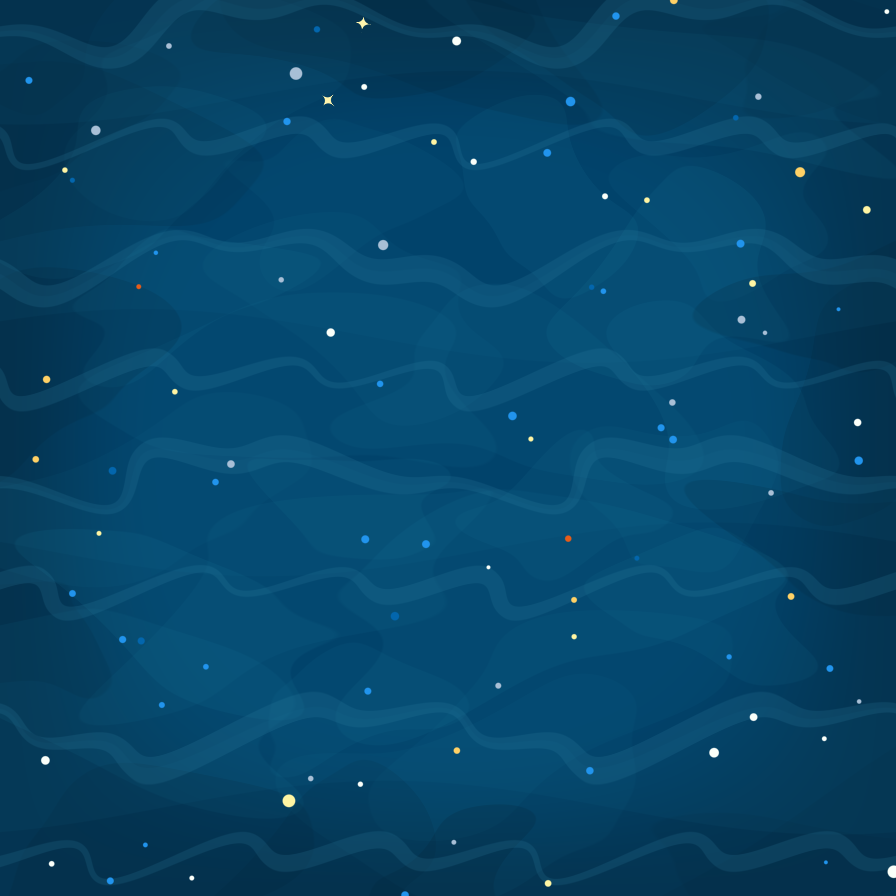
Give the GLSL for this background, as a WebGL 1 fragment shader.

```glsl
precision highp float;
// Deep blue layered waves with translucent blobs, light ribbons and scattered coloured dots.
uniform vec2 u_resolution;

float hash(float n) {
    return fract(sin(n * 12.9898) * 43758.5);
}

vec2 hash2(float n) {
    return vec2(hash(n), hash(n + 57.3));
}

// Coverage of a shape from its signed distance, smoothed over one pixel.
float cover(float d) {
    float px = 0.8 / min(u_resolution.x, u_resolution.y);
    return 1.0 - smoothstep(-px, px, d);
}

// Wave height: kind 0 is choppy, kind 1 is a broad swell.
float wave(float t, float kind) {
    float choppy = 0.3 * sin(t) + 0.25 * sin(2.0 * t + 1.0) + 0.6 * sin(3.0 * t + 2.0);
    float swell = 0.75 * sin(t) + 0.2 * sin(2.0 * t + 0.6) + 0.33 * sin(3.0 * t + 1.0);
    return mix(0.026 * choppy, 0.036 * swell, kind);
}

// Wobbly rotated ellipse.
float blobDistance(vec2 p, vec2 size, float seed) {
    float a = 0.8 * (hash(seed) - 0.5);
    vec2 q = mat2(cos(a), sin(a), -sin(a), cos(a)) * p / size;
    q += 0.28 * sin(q.yx * 2.7 + 6.28 * hash2(seed + 3.0));
    q += 0.08 * sin(q.yx * 5.0 + 6.28 * hash2(seed + 7.0));
    return (length(q) - 1.0) * size.y;
}

vec3 dotColor(float h) {
    if (h < 0.28) return vec3(0.13, 0.58, 0.93);
    if (h < 0.36) return vec3(0.01, 0.40, 0.68);
    if (h < 0.54) return vec3(0.98, 1.0, 0.98);
    if (h < 0.72) return vec3(0.66, 0.75, 0.84);
    if (h < 0.85) return vec3(1.0, 0.96, 0.64);
    if (h < 0.96) return vec3(1.0, 0.82, 0.40);
    return vec3(0.90, 0.36, 0.10);
}

void main() {
    vec2 p = gl_FragCoord.xy / u_resolution;

    // Base gradient, darker towards the borders
    float inner = 16.0 * p.x * (1.0 - p.x) * p.y * (1.0 - p.y);
    vec3 color = mix(vec3(0.015, 0.205, 0.32), vec3(0.005, 0.262, 0.42),
                     smoothstep(0.0, 0.6, inner));

    // Light blobs in the middle, dark ones along the border
    for (int i = 0; i < 42; i++) {
        float n = float(i);
        float dark = step(24.0, n);
        vec2 size = mix(vec2(0.09, 0.05), vec2(0.24, 0.12), hash2(n + 11.0));
        vec2 spot = fract(n * vec2(0.7549, 0.5698) + 0.3) - 0.5;
        vec2 rim = spot * 0.48 / max(max(abs(spot.x), abs(spot.y)), 0.01);
        vec2 center = 0.5 + mix(spot * 0.8, rim, dark);
        vec3 tint = mix(vec3(0.10, 0.50, 0.63), vec3(0.01, 0.13, 0.21), dark);
        float alpha = mix(0.10, 0.17, dark) * (0.6 + 0.6 * hash(n + 31.0));
        color = mix(color, tint, alpha * cover(blobDistance(p - center, size, n)));
    }

    // Leaning wave ribbons, repeating twice across the canvas
    for (int i = 0; i < 8; i++) {
        float n = float(i);
        float kind = mod(n, 2.0);
        float level = 0.045 + 0.133 * n + 0.04 * exp(-(n - 2.4) * (n - 2.4));
        float y = p.y - level;
        float lean = kind < 0.5 ? 1.1 : 1.3 * sin(n * 1.7 + 0.5);
        float t = 12.566 * (p.x - lean * y + hash(n + 5.0));
        float h = wave(t, kind);
        float slope = 12.566 * (wave(t + 0.01, kind) - h) / 0.01;
        float d = (y - h) / length(vec2(slope, 1.0 + lean * slope));
        float width = mix(0.0065, 0.010, kind) * (1.0 + 0.5 * sin(t + 2.0 * n));

        // Faint water body hanging below the swells
        float depth = 0.085 + 0.03 * sin(6.283 * p.x + n * 2.0);
        float body = cover(max(d, -y - depth)) * kind;
        color = mix(color, vec3(0.10, 0.48, 0.62), 0.07 * body);
        color = mix(color, vec3(0.20, 0.53, 0.66), 0.18 * cover(abs(d) - width));
    }

    // Scattered dots, mostly small
    for (int i = 0; i < 88; i++) {
        float n = float(i);
        vec2 center = fract(n * vec2(0.7549, 0.5698) + 0.16 * hash2(n + 80.0));
        float radius = 0.0021 + 0.0024 * hash(n + 140.0) + 0.004 * pow(hash(n + 210.0), 7.0);
        color = mix(color, dotColor(hash(n + 300.0)), cover(length(p - center) - radius));
    }

    // Two four-pointed sparkles near the top
    for (int i = 0; i < 2; i++) {
        float n = float(i);
        float a = 0.15 + 0.6 * n;
        vec2 q = p - vec2(0.405 - 0.039 * n, 0.974 - 0.086 * n);
        q = abs(mat2(cos(a), sin(a), -sin(a), cos(a)) * q);
        float reach = pow(sqrt(q.x) + sqrt(q.y), 2.0);
        color = mix(color, vec3(1.0, 0.96, 0.68), cover((reach - 0.0095) * 0.4));
    }

    gl_FragColor = vec4(color, 1.0);
}
```
